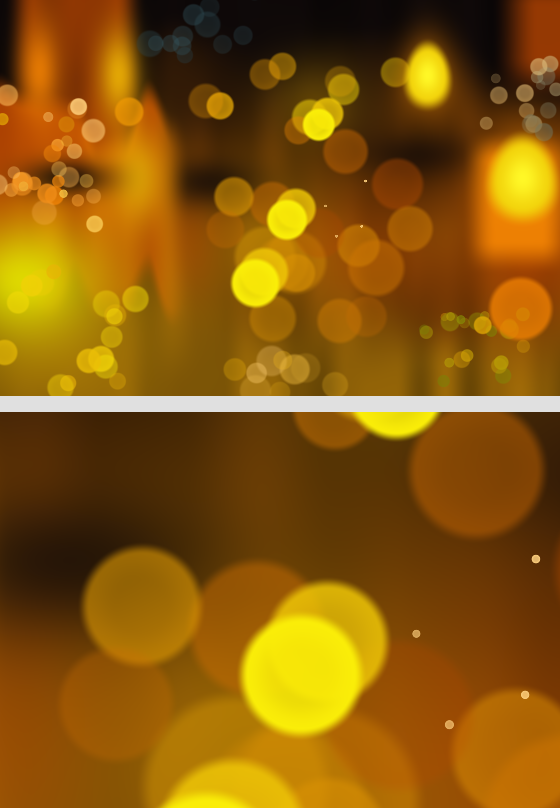
Top: the whole. Bottom: its middle third, enlarged.
This background is drawn by a WebGL 1 fragment shader. Its source:

```glsl
precision highp float;
// Night lights out of focus: amber, gold and green bokeh over a dark brown room.
// Soft boxes and gaussian glows build the ambient light, then hashed groups
// of translucent discs and a few flame shapes are layered on top.
uniform vec2 u_resolution;

#define BLACK  vec3(0.05, 0.03, 0.03)
#define BROWN  vec3(0.33, 0.17, 0.015)
#define OLIVE  vec3(0.50, 0.34, 0.025)
#define RUST   vec3(0.72, 0.27, 0.005)
#define ORANGE vec3(0.93, 0.50, 0.01)
#define GOLD   vec3(0.90, 0.67, 0.02)
#define YELLOW vec3(0.98, 0.93, 0.03)
#define GREEN  vec3(0.40, 0.52, 0.02)
#define CREAM  vec3(1.00, 0.82, 0.50)
#define STEEL  vec3(0.22, 0.36, 0.40)
#define DISC_EDGE 0.11
#define MAX_DISCS 24

float hash(float n) { return fract(sin(n * 12.9898) * 43758.5); }

float hash2(vec2 c) { return fract(sin(dot(c, vec2(12.9898, 78.233))) * 43758.5); }

float noise(vec2 p) {
  vec2 cell = floor(p), f = fract(p);
  f = f * f * (3.0 - 2.0 * f);
  return mix(mix(hash2(cell), hash2(cell + vec2(1, 0)), f.x),
             mix(hash2(cell + vec2(0, 1)), hash2(cell + vec2(1, 1)), f.x), f.y);
}

float glow(vec2 p, vec2 centre, vec2 radius) {
  vec2 d = (p - centre) / radius;
  return exp(-dot(d, d));
}

float softBox(vec2 p, vec2 centre, vec2 halfSize, float blur) {
  vec2 inside = 1.0 - smoothstep(-blur, blur, abs(p - centre) - halfSize);
  return inside.x * inside.y;
}

float disc(vec2 p, vec2 centre, float radius) {
  float d = length(p - centre) / radius;
  float rim = 0.88 + 0.12 * smoothstep(0.4, 0.95, d);
  return rim * (1.0 - smoothstep(1.0 - DISC_EDGE, 1.0 + DISC_EDGE, d));
}

// Rounded light, narrower towards the top, with a halo and a hot core.
vec3 flame(vec3 col, vec2 p, vec2 centre, vec2 radius) {
  vec2 d = (p - centre) / radius;
  d.x *= 1.0 + 0.15 * d.y;
  float r = length(d);
  col = mix(col, ORANGE, 0.6 * exp(-0.6 * r * r));
  col = mix(col, mix(GOLD, YELLOW, 0.5), 1.0 - smoothstep(0.7, 1.2, r));
  return mix(col, vec3(1.0, 0.97, 0.15), exp(-3.0 * r * r));
}

// Discs spread over area.xy +- area.zw, sized between size.x and size.y.
vec3 scatter(vec3 col, vec2 p, float seed, int count, vec4 area, vec2 size,
             vec3 tintA, vec3 tintB, float strength) {
  for (int i = 0; i < MAX_DISCS; i++) {
    if (i >= count) break;
    float n = seed + float(i) * 5.17;
    vec2 centre = area.xy + area.zw * (2.0 * vec2(hash(n), hash(n + 1.3)) - 1.0);
    float alpha = strength * mix(0.35, 1.0, hash(n + 3.7));
    float cover = disc(p, centre, mix(size.x, size.y, hash(n + 2.1)));
    col = mix(col, mix(tintA, tintB, hash(n + 4.3)), alpha * cover);
  }
  return col;
}

vec3 ambient(vec2 p) {
  float cloud = noise(p * 4.5 + 3.0);
  float streak = noise(vec2(p.x * 16.0, p.y * 3.0));
  float height = p.y + 0.3 * (cloud - 0.5);
  vec2 ragged = p + vec2(0.0, 0.22 * (streak - 0.5));
  vec3 col = mix(OLIVE, BROWN, smoothstep(0.05, 0.42, height));
  col = mix(col, BLACK, smoothstep(0.52, 0.86, height)) * (0.75 + 0.5 * streak);
  col = mix(col, RUST, 0.45 * glow(p, vec2(0.93, 0.36), vec2(0.20, 0.15)));
  col = mix(col, RUST, 0.5 * glow(p, vec2(0.48, 0.38), vec2(0.08, 0.15)));
  col = mix(col, GOLD, 0.4 * glow(p, vec2(0.68, 0.40), vec2(0.16, 0.18)));
  col = mix(col, GOLD, 0.3 * glow(p, vec2(0.80, 0.74), vec2(0.12, 0.11)));
  col = mix(col, BLACK, 0.75 * glow(p, vec2(0.52, 0.54), vec2(0.14, 0.06)));
  col = mix(col, BLACK, 0.7 * glow(p, vec2(1.06, 0.61), vec2(0.17, 0.06)));
  // Lit columns on the left
  col = mix(col, RUST, (0.4 + 0.5 * streak) * softBox(p, vec2(0.19, 0.85), vec2(0.14, 0.30), 0.04));
  col = mix(col, mix(RUST, ORANGE, streak), 0.92 * softBox(ragged, vec2(0.15, 0.46), vec2(0.28, 0.23), 0.05));
  col = mix(col, GOLD, 0.9 * glow(p, vec2(0.35, 0.55), vec2(0.07, 0.12)));
  col = mix(col, ORANGE, 0.9 * glow(p, vec2(0.10, 0.82), vec2(0.05, 0.12)));
  col = mix(col, GOLD, 0.95 * glow(p, vec2(0.30, 0.81), vec2(0.05, 0.11)));
  col = mix(col, BLACK, 0.9 * glow(p, vec2(0.17, 0.55), vec2(0.11, 0.045)));
  // Green-gold pool at the lower left
  col = mix(col, mix(OLIVE, GOLD, 0.4), 0.9 * glow(p, vec2(0.14, 0.13), vec2(0.29, 0.25)));
  col = mix(col, vec3(0.88, 0.87, 0.0), 0.95 * glow(p, vec2(0.06, 0.29), vec2(0.17, 0.14)));
  // Lantern and its column on the right
  col = mix(col, RUST, 0.8 * softBox(p, vec2(1.40, 0.92), vec2(0.10, 0.12), 0.06));
  col = mix(col, RUST, 0.75 * glow(p, vec2(1.34, 0.37), vec2(0.17, 0.21)));
  return mix(col, ORANGE, softBox(p, vec2(1.31, 0.49), vec2(0.10, 0.14), 0.045));
}

void main() {
  vec2 p = gl_FragCoord.xy / u_resolution.y;
  vec3 col = ambient(p);
  // Large faint discs, then smaller groups around the scene
  col = scatter(col, p, 11.0, 16, vec4(0.80, 0.40, 0.30, 0.22), vec2(0.045, 0.08), RUST, GOLD, 0.65);
  col = scatter(col, p, 23.0, 12, vec4(0.52, 0.92, 0.20, 0.10), vec2(0.018, 0.035), STEEL, STEEL * 0.6, 0.5);
  col = scatter(col, p, 37.0, 11, vec4(0.72, 0.76, 0.42, 0.09), vec2(0.03, 0.045), ORANGE, YELLOW, 0.75);
  col = scatter(col, p, 41.0, 20, vec4(0.12, 0.61, 0.13, 0.15), vec2(0.014, 0.032), ORANGE, CREAM, 0.9);
  col = scatter(col, p, 47.0, 10, vec4(0.12, 0.57, 0.12, 0.14), vec2(0.01, 0.022), CREAM, GOLD, 1.0);
  col = scatter(col, p, 59.0, 16, vec4(0.19, 0.18, 0.19, 0.16), vec2(0.018, 0.035), GOLD, YELLOW, 0.95);
  col = scatter(col, p, 67.0, 22, vec4(1.21, 0.11, 0.14, 0.10), vec2(0.01, 0.025), GREEN, GOLD, 0.8);
  col = scatter(col, p, 73.0, 16, vec4(1.32, 0.75, 0.10, 0.09), vec2(0.012, 0.025), CREAM, STEEL, 0.7);
  col = scatter(col, p, 83.0, 9, vec4(0.70, 0.05, 0.18, 0.05), vec2(0.022, 0.042), CREAM, GOLD, 0.5);
  // Bright overlapping pairs rising along a curve
  for (int i = 0; i < 3; i++) {
    float k = float(i);
    vec2 centre = vec2(0.645 + 0.08 * k, 0.285 + 0.12 * k + 0.04 * k * k);
    float radius = 0.060 - 0.010 * k;
    col = mix(col, mix(GOLD, YELLOW, 0.4), 0.85 * disc(p, centre + vec2(0.022, 0.028), radius));
    col = mix(col, YELLOW, disc(p, centre, radius));
  }
  // Tiny sparks
  col = scatter(col, p, 97.0, 4, vec4(0.87, 0.48, 0.08, 0.14), vec2(0.003, 0.004), CREAM, CREAM, 1.0);
  col = mix(col, ORANGE, 0.8 * disc(p, vec2(1.315, 0.22), 0.078));
  col = flame(col, p, vec2(1.32, 0.55), vec2(0.085, 0.105));
  col = flame(col, p, vec2(1.08, 0.81), vec2(0.056, 0.08));
  gl_FragColor = vec4(col, 1.0);
}
```
